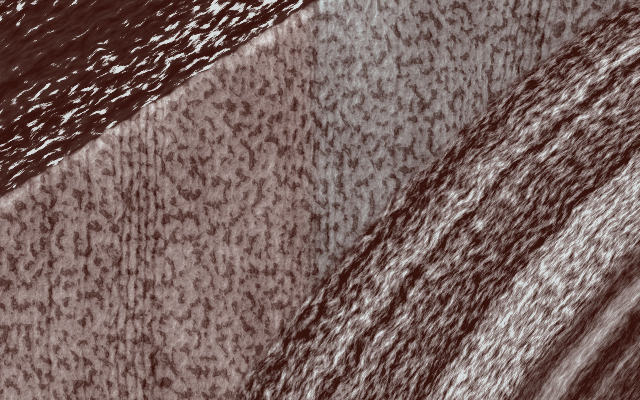
A Shadertoy shader for this texture:

```glsl
const vec3 RUST_DEEP = vec3(0.21, 0.07, 0.05);
const vec3 RUST = vec3(0.35, 0.25, 0.23);
const vec3 DUST = vec3(0.53, 0.46, 0.45);
const vec3 DUST_PALE = vec3(0.64, 0.59, 0.58);
const vec3 FROST = vec3(0.84, 0.86, 0.86);
const vec3 WARM_TINT = vec3(1.02, 0.98, 0.97);
const vec3 COOL_TINT = vec3(0.97, 1.01, 1.02);
const float EDGE = 0.004;            // softness of region borders
const float RIDGE_BASE = 0.502;      // upper border: height at the left
const float RIDGE_SLOPE = 0.63;
const float SCARP_START = 0.573;     // lower border: foot on the bottom edge
const float SCARP_RISE = 1.394;
const float SCARP_BEND = 0.4;
const float GROOVE_STEP = 0.0215;
const float SEAM_X = 0.785;
const vec2 LIGHT_STEP = vec2(-0.0026, 0.0018);

float gradDot(vec2 cell, vec2 offset) {
    float angle = 6.2832 * fract(sin(dot(cell, vec2(127.1, 311.7))) * 43758.5);
    return dot(vec2(cos(angle), sin(angle)), offset);
}

float noise(vec2 p) {
    vec2 i = floor(p), f = fract(p);
    vec2 u = f * f * f * (f * (f * 6.0 - 15.0) + 10.0);
    vec2 e = vec2(1.0, 0.0);
    return 1.4 * mix(mix(gradDot(i, f), gradDot(i + e, f - e), u.x),
                     mix(gradDot(i + e.yx, f - e.yx), gradDot(i + 1.0, f - 1.0), u.x), u.y);
}

float fbm(vec2 p) {
    float sum = 0.0, amp = 0.65;
    for (int k = 0; k < 4; k++) {
        sum += amp * noise(p);
        p = mat2(1.6, 1.2, -1.2, 1.6) * p + 7.3;
        amp *= 0.55;
    }
    return sum;
}

float bell(float x, float centre, float width) {
    float d = (x - centre) / width;
    return exp(-d * d);
}

float span(float x, float a, float b, float soft) {
    return smoothstep(a - soft, a + soft, x) * (1.0 - smoothstep(b - soft, b + soft, x));
}

vec3 ramp(float t) {
    vec3 c = mix(RUST_DEEP, RUST, clamp(t / 0.25, 0.0, 1.0));
    c = mix(c, DUST, clamp((t - 0.25) / 0.25, 0.0, 1.0));
    c = mix(c, DUST_PALE, clamp((t - 0.5) / 0.2, 0.0, 1.0));
    return mix(c, FROST, clamp((t - 0.7) / 0.3, 0.0, 1.0));
}

// Pitted plain with upright grooves
vec3 plain(vec2 p, float ridge) {
    float wobble = 0.012 * noise(p * vec2(5.0, 3.0)) + 0.006 * noise(p * vec2(28.0, 24.0));
    float x = p.x + wobble + 0.2 * smoothstep(1.1, 1.3, p.x) * (1.0 - p.y);
    vec2 scale = vec2(50.0, 36.0);
    vec2 q = vec2(x, p.y);
    float h = fbm(q * scale);
    float relief = h - fbm((q + LIGHT_STEP) * scale);
    float pit = 1.0 - smoothstep(-0.27, -0.03, h);
    float packs = 0.22 + 0.75 * span(x, 0.28, 0.41, 0.015) + 0.4 * span(x, 0.69, 0.88, 0.02)
                + 0.75 * span(x, 1.28, 1.4, 0.02);
    float groove = packs * pow(0.5 + 0.5 * cos(6.2832 * x / GROOVE_STEP), 3.0);
    groove += 0.8 * bell(x, 0.125, 0.005) + 0.5 * bell(x, 0.215, 0.005)
            + 0.7 * bell(x, SEAM_X, 0.005) + 0.6 * bell(x, 0.99, 0.005);
    float broad = noise(vec2(x * 11.0, p.y * 2.5)) + 0.6 * noise(p * 7.0 + 3.0);
    float tone = 0.55 + 0.11 * broad - 0.28 * pit - 0.23 * groove - 0.42 * relief;
    tone += 0.10 * smoothstep(0.12, 0.4, h) + 0.07 * noise(p * 190.0);
    tone += 0.10 * span(p.x, 0.79, 1.03, 0.05) * p.y;
    tone += 0.22 * bell(ridge, -0.015, 0.02) + 0.14 * bell(p.x, 0.36, 0.06) * bell(ridge, -0.06, 0.06);
    return ramp(tone) * mix(WARM_TINT, COOL_TINT, smoothstep(0.74, 0.82, p.x));
}

// Dark slope with crinkled frost flecks
vec3 darkSlope(vec2 p, float ridge) {
    float along = dot(p, vec2(0.846, 0.533));
    float e = ridge + 0.006 * noise(p * 22.0);
    float h = fbm(vec2(along * 24.0, e * 85.0));
    float strata = noise(vec2(along * 1.5, e * 46.0));
    float cover = 0.26 * bell(e, 0.09, 0.075) + 0.28 * smoothstep(0.34, 0.41, e)
                + 0.12 * smoothstep(0.3, 0.65, p.x) - 0.16 * bell(e, 0.27, 0.06);
    float fleck = smoothstep(0.27, 0.62, h + cover + 0.13 * strata);
    return ramp(0.08 + 0.09 * strata + 0.14 * h + 0.85 * fleck);
}

// Curved layers, alternating rust and frost
vec3 layeredScarp(vec2 p, float depth) {
    float along = 0.7 * (p.x + p.y);
    float s = depth + 0.012 * noise(p * 8.0) + 0.005 * noise(p * 30.0);
    vec2 q = vec2(along * 30.0, s * 54.0);
    float h = fbm(q);
    float relief = h - fbm(q + vec2(-0.05, -0.2));
    float strata = noise(vec2(along * 1.3, s * 30.0)) + 0.6 * noise(vec2(along * 3.0, s * 75.0));
    float corner = smoothstep(0.79, 0.84, s);
    float base = 0.34 + 0.30 * bell(s, 0.16, 0.035) - 0.22 * bell(s, 0.22, 0.016)
               + 0.22 * bell(s, 0.268, 0.022) - 0.32 * bell(s, 0.485, 0.02)
               + 0.36 * span(s, 0.52, 0.79, 0.03) - 0.12 * bell(s, 0.04, 0.05);
    float cornerBase = 0.25 + 0.36 * bell(s, 0.96, 0.045) - 0.22 * bell(s, 1.06, 0.035)
                     + 0.22 * bell(s, 1.14, 0.025) - 0.10 * smoothstep(1.17, 1.25, s);
    float rough = mix(1.0, 0.45, corner);
    float tone = mix(base, cornerBase, corner) + 0.16 * strata;
    tone += rough * (0.72 * h + 0.34 * relief) + 0.06 * noise(p * 170.0);
    return ramp(tone);
}

void mainImage(out vec4 fragColor, in vec2 fragCoord) {
    vec2 p = fragCoord / iResolution.y;

    // Signed distances to the two borders
    float ridge = (p.y - RIDGE_BASE - RIDGE_SLOPE * p.x) / length(vec2(1.0, RIDGE_SLOPE));
    float u = p.x - SCARP_START;
    float slope = SCARP_RISE - 2.0 * SCARP_BEND * u;
    float scarp = (SCARP_RISE * u - SCARP_BEND * u * u - p.y) / length(vec2(1.0, slope));
    float depth = scarp * (1.0 + 0.5 * u);
    float ragged = 0.006 * noise(p * 32.0);

    vec3 color = plain(p, ridge);
    color = mix(color, layeredScarp(p, depth), smoothstep(-4.0 * EDGE, 4.0 * EDGE, scarp + 2.0 * ragged));
    color = mix(color, darkSlope(p, ridge), smoothstep(-EDGE, EDGE, ridge + ragged));
    fragColor = vec4(clamp(color, 0.0, 1.0), 1.0);
}
```
